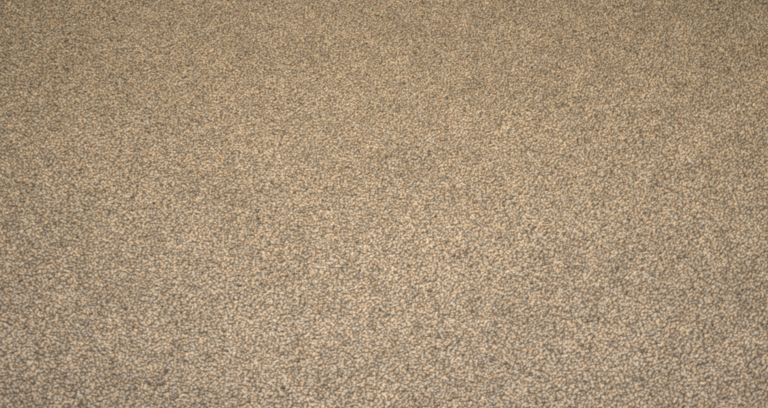
This texture is drawn by a Shadertoy shader. Its source:

```glsl
// A field of fine tan gravel seen at a slant: grains shrink towards the top.
// A log-polar map gives round grains at every depth; scattered soft blobs form
// the stones, with blended tones, a lit side, shaded gaps and a soft vignette.

const vec3  SAND          = vec3(0.842, 0.740, 0.613);
const vec3  FAR_TINT      = vec3(1.00, 0.985, 0.945);
const vec3  NEAR_TINT     = vec3(1.00, 1.005, 1.025);
const vec3  RUSTY         = vec3(1.03, 0.99, 0.94);
const vec3  BLUISH        = vec3(0.97, 1.01, 1.06);
const float HORIZON       = 2.3;    // vanishing height, in canvas heights
const float GRAIN_DENSITY = 370.0;
const float GRAIN_SQUASH  = 1.12;   // flattens grains vertically
const vec2  SHARPNESS     = vec2(4.0, 10.0);  // wide to narrow grains
const float TONE_SPREAD   = 0.30;
const float DARK_SHARE    = 0.07;
const float DARK_TONE     = 0.78;
const float GAP_SHADE     = 0.72;
const vec2  GAP_RANGE     = vec2(0.10, 0.85);
const vec2  LIGHT_SLOPE   = vec2(-0.14, 0.25);
const vec2  BRIGHT_SPOT   = vec2(0.52, 0.40);
const vec2  VIGNETTE      = vec2(0.50, 0.30);
const float SOFTNESS      = 0.0040; // filter width, in canvas heights
const int   AA            = 3;      // samples per filter side

// Integer hash: three random values in 0..1 for a cell
vec3 hash3(vec2 cell, uint seed) {
    uvec3 v = uvec3(uvec2(ivec2(cell)), seed) * 1664525u + 1013904223u;
    v.x += v.y * v.z; v.y += v.z * v.x; v.z += v.x * v.y;
    v ^= v >> 16u;
    v.x += v.y * v.z; v.y += v.z * v.x; v.z += v.x * v.y;
    return vec3(v >> 8u) / 16777216.0;
}

// Smooth value noise in -1..1
float valueNoise(vec2 p, uint seed) {
    vec2 i = floor(p), f = fract(p);
    f = f * f * (3.0 - 2.0 * f);
    float low  = mix(hash3(i, seed).x, hash3(i + vec2(1, 0), seed).x, f.x);
    float high = mix(hash3(i + vec2(0, 1), seed).x, hash3(i + vec2(1, 1), seed).x, f.x);
    return 2.0 * mix(low, high, f.y) - 1.0;
}

// Conformal ground map: cells scale with distance from the vanishing point
vec2 groundMap(vec2 p) {
    vec2 ray = vec2(p.x, HORIZON - p.y);
    return GRAIN_DENSITY * vec2(atan(ray.x, ray.y), -GRAIN_SQUASH * log(length(ray)));
}

// Colour of one stone from its random value
vec3 stoneColour(float rnd) {
    float tone = 1.0 + TONE_SPREAD * (rnd - 0.5);
    tone *= fract(rnd * 37.0) < DARK_SHARE ? DARK_TONE : 1.0;
    return tone * mix(RUSTY, BLUISH, fract(rnd * 91.0));
}

// Soft stones blended by closeness, with a lit side and shaded gaps
vec3 gravel(vec2 q) {
    vec2 home = floor(q), slope = vec2(0.0);
    vec3 colour = vec3(0.0);
    float cover = 0.0;
    for (int y = -1; y <= 1; y++)
    for (int x = -1; x <= 1; x++) {
        vec2 cell = home + vec2(x, y);
        vec3 rnd = hash3(cell, 7u);
        vec2 offset = q - cell - rnd.xy;
        float sharpness = mix(SHARPNESS.x, SHARPNESS.y, fract(rnd.z * 53.0));
        float weight = exp(-sharpness * dot(offset, offset));
        colour += weight * stoneColour(rnd.z);
        slope += weight * offset;
        cover += weight;
    }
    float gap = mix(GAP_SHADE, 1.0, smoothstep(GAP_RANGE.x, GAP_RANGE.y, cover));
    return colour / cover * (gap + dot(slope / cover, LIGHT_SLOPE));
}

void mainImage(out vec4 fragColor, in vec2 fragCoord) {
    float height = iResolution.y;
    vec2 uv = fragCoord / iResolution.xy;
    vec2 p = (fragCoord - vec2(0.5 * iResolution.x, 0.0)) / height;

    // Grains, averaged over the filter width or one pixel
    float width = max(SOFTNESS, 1.0 / height);
    vec3 grains = vec3(0.0);
    for (int j = 0; j < AA; j++)
    for (int i = 0; i < AA; i++) {
        vec2 shift = (vec2(i, j) + 0.5) / float(AA) - 0.5;
        grains += gravel(groundMap(p + shift * width));
    }
    grains /= float(AA * AA);

    // Faint clumps and wide undulations of the ground
    vec2 q = groundMap(p);
    float mottle = 1.0 + 0.045 * valueNoise(q / 5.0, 21u)
                       + 0.020 * valueNoise(q / vec2(50.0, 22.0), 33u);

    // Depth tint and vignette
    vec2 away = uv - BRIGHT_SPOT;
    float glow = 1.0 - dot(VIGNETTE, away * away);
    vec3 tint = mix(NEAR_TINT, FAR_TINT, smoothstep(0.0, 1.0, uv.y));

    fragColor = vec4(clamp(SAND * tint * grains * mottle * glow, 0.0, 1.0), 1.0);
}
```
